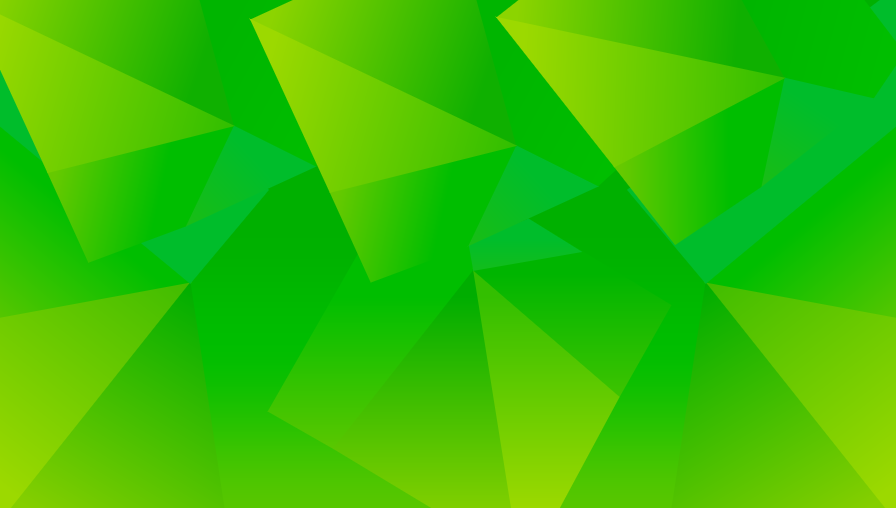
This background is drawn by a WebGL 1 fragment shader. Its source:

```glsl
precision highp float;
uniform vec2 u_resolution;

#define LAYOUT vec2(768.0, 436.0)
#define LIME vec3(0.61, 0.85, 0.0)
#define LEAF vec3(0.35, 0.78, 0.0)
#define GREEN vec3(0.0, 0.745, 0.0)
#define SHADOW vec3(0.0, 0.68, 0.0)
#define TEAL vec3(0.0, 0.74, 0.17)
#define SHARD_STEP vec2(242.0, 17.0)
#define LAST_SHIFT vec2(-12.0, -75.0)
#define LAST_TURN 0.236

float pixelSize() {
  return LAYOUT.y / u_resolution.y;
}

// Signed distance to the line a-b, positive on its inner side
float side(vec2 p, vec2 a, vec2 b) {
  vec2 e = b - a, r = p - a;
  return (e.x * r.y - e.y * r.x) / max(length(e), 0.001);
}

// Convex four-corner facet, clockwise with y down; a repeated corner makes a triangle
float cover(vec2 p, vec2 a, vec2 b, vec2 c, vec2 d) {
  float inside = min(min(side(p, a, b), side(p, b, c)),
                     min(side(p, c, d), side(p, d, a)));
  return clamp(inside / pixelSize() + 1.0, 0.0, 1.0);
}

// Linear gradient running between two points
vec3 ramp(vec2 p, vec2 start, vec2 end, vec3 first, vec3 last) {
  vec2 axis = end - start;
  return mix(first, last, clamp(dot(p - start, axis) / dot(axis, axis), 0.0, 1.0));
}

void paint(inout vec3 color, vec3 tint, float mask) {
  color = mix(color, tint, mask);
}

// Ground and the fans mirrored on both sides
vec3 sideFans(vec2 p) {
  vec2 m = vec2(min(p.x, LAYOUT.x - p.x), p.y);
  vec2 hub = vec2(163.0, 243.0);
  vec3 color = mix(SHADOW + vec3(0.0, 0.01, 0.0), GREEN, smoothstep(190.0, 310.0, p.y));
  color = mix(color, LEAF, smoothstep(290.0, 450.0, p.y));

  paint(color, ramp(m, vec2(70, 185), vec2(-5, 275), GREEN, LEAF),
        cover(m, vec2(-10, 100), hub, vec2(-10, 275), vec2(-10, 275)));
  paint(color, ramp(m, hub, vec2(20, 430), vec3(0.25, 0.74, 0.0), LIME),
        cover(m, hub, vec2(2, 446), vec2(-10, 446), vec2(-10, 275)));
  paint(color, ramp(m, vec2(170, 250), vec2(50, 450), SHADOW, vec3(0.52, 0.81, 0.0)),
        cover(m, hub, vec2(195, 456), vec2(-6, 456), vec2(-6, 456)));
  paint(color, TEAL,
        cover(m, vec2(-40, 75), vec2(-40, -40), vec2(230, 163), hub));
  return color;
}

// Tilted gem at the lower centre, lit from below
void gem(inout vec3 color, vec2 p) {
  vec2 hub = vec2(406, 232), corner = vec2(531, 340);
  vec2 top = vec2(0, 255), base = vec2(0, 436);

  paint(color, ramp(p, top, vec2(0, 385), GREEN, LEAF),
        cover(p, vec2(330, 178), vec2(448, 178), vec2(286, 385), vec2(230, 353)));
  paint(color, ramp(p, top, base, SHADOW, vec3(0.5, 0.81, 0.0)),
        cover(p, hub, vec2(440, 446), vec2(387, 446), vec2(286, 385)));
  paint(color, ramp(p, top, base, vec3(0.2, 0.75, 0.0), LIME),
        cover(p, hub, corner, vec2(474, 446), vec2(440, 446)));
  paint(color, ramp(p, vec2(0, 235), vec2(0, 345), vec3(0.0, 0.71, 0.0), vec3(0.25, 0.77, 0.0)),
        cover(p, hub, vec2(453, 188), vec2(575, 262), corner));
  paint(color, ramp(p, vec2(0, 205), vec2(0, 235), TEAL, vec3(0.08, 0.74, 0.1)),
        cover(p, vec2(402, 209), vec2(453, 188), vec2(498, 216), hub));
}

// Folded shard in coordinates measured from its inner apex
void shard(inout vec3 color, vec2 q) {
  vec2 apex = vec2(0.0), tip = vec2(-227, -108), elbow = vec2(-159, 40);
  vec2 foot = vec2(-41, 86), wing = vec2(70, 35);

  paint(color, ramp(q, vec2(-20, -60), vec2(90, 0), vec3(0.0, 0.71, 0.0), GREEN),
        cover(q, vec2(16, -200), vec2(105, 3), wing, -2.0 * wing));
  paint(color, ramp(q, foot, vec2(20, 30), vec3(0.1, 0.74, 0.08), TEAL),
        cover(q, apex, wing, foot, foot));
  paint(color, ramp(q, vec2(-155, 50), vec2(-65, 70), vec3(0.4, 0.79, 0.0), GREEN),
        cover(q, apex, foot, vec2(-124, 117), elbow));
  paint(color, ramp(q, vec2(-205, -120), vec2(-25, -60), vec3(0.55, 0.83, 0.0), vec3(0.06, 0.69, 0.0)),
        cover(q, tip, vec2(-79, -176), vec2(-48, -176), apex));
  paint(color, ramp(q, vec2(-215, -60), vec2(-5, 0), LIME, vec3(0.2, 0.75, 0.0)),
        cover(q, tip, apex, elbow, elbow));
}

void main() {
  vec2 uv = gl_FragCoord.xy / u_resolution;
  vec2 p = vec2(uv.x, 1.0 - uv.y) * LAYOUT;

  vec3 color = sideFans(p);
  gem(color, p);

  // Row of shards, the last one turned
  for (int i = 0; i < 3; i++) {
    float last = step(1.5, float(i));
    vec2 r = p - vec2(200, 108) - SHARD_STEP * float(i) - LAST_SHIFT * last;
    float c = cos(LAST_TURN * last), s = sin(LAST_TURN * last);
    shard(color, vec2(c * r.x - s * r.y, s * r.x + c * r.y));
  }
  gl_FragColor = vec4(color, 1.0);
}
```
